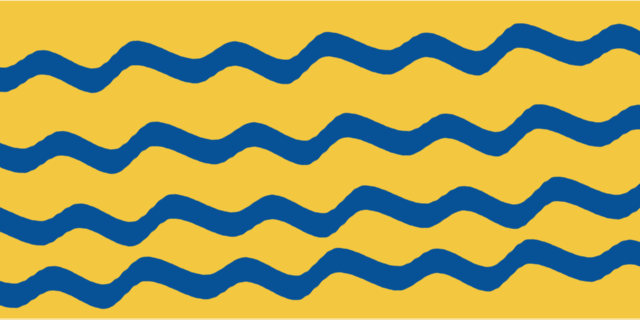
This pattern is drawn by a Shadertoy shader. Its source:

```glsl
// Four climbing wavy bands on a flat ground, with pale strips at top and bottom.
// Each band follows a two-hump profile built from chained smoothsteps that
// rises a little every repeat; layered sines roughen its edges slightly.

const vec3 GROUND = vec3(0.957, 0.781, 0.252);
const vec3 BAND   = vec3(0.028, 0.322, 0.590);
const vec3 STRIP  = vec3(0.980, 0.900, 0.670);

const float PERIOD = 0.6003;      // width of one two-hump repeat
const float CLIMB = 0.0273;       // rise per repeat
const float HALF_WIDTH = 0.0382;  // half the vertical band thickness

// Position of a tall crest on each band, in canvas heights.
const vec2 CRESTS[4] = vec2[4](
    vec2(0.4220, 0.8345), vec2(0.4820, 0.5815),
    vec2(0.5390, 0.3550), vec2(0.4555, 0.1597));

// Band height relative to a tall crest: fall, rise, fall, steep rise.
float waveHeight(float x) {
    float cycle = floor(x / PERIOD);
    float u = x - cycle * PERIOD;
    return cycle * CLIMB
        - 0.0566 * smoothstep(0.000, 0.190, u)
        + 0.0546 * smoothstep(0.190, 0.310, u)
        - 0.0573 * smoothstep(0.310, 0.471, u)
        + 0.0866 * smoothstep(0.471, PERIOD, u);
}

float waveSlope(float x) {
    const float STEP = 0.004;
    return (waveHeight(x + STEP) - waveHeight(x - STEP)) / (2.0 * STEP);
}

// Hand-cut roughness, strongest where the band is steep.
float edgeRipple(vec2 p, float slope) {
    float ripple = sin(p.x * 190.0 + p.y * 60.0)
                 + 0.6 * sin(p.x * 310.0 - p.y * 130.0);
    return ripple * (0.0003 + 0.0009 * smoothstep(0.2, 0.9, slope));
}

// Coverage of one band; p is measured from its crest.
float bandMask(vec2 p, float softness) {
    float slope = waveSlope(p.x);
    float offset = abs(p.y - waveHeight(p.x)) - HALF_WIDTH + edgeRipple(p, slope);
    float dist = offset / sqrt(1.0 + slope * slope);
    return 1.0 - smoothstep(-softness, softness, dist);
}

// Coverage of the strips along the bottom and top edges.
float stripMask(float y, float pixel) {
    float bottom = 1.0 - smoothstep(-0.5, 0.5, (y - 0.0050) / pixel);
    float top = smoothstep(-0.5, 0.5, (y - 0.9970) / pixel);
    return max(bottom, top);
}

void mainImage(out vec4 fragColor, in vec2 fragCoord) {
    vec2 p = fragCoord / iResolution.y;
    float pixel = 1.0 / iResolution.y;
    float softness = max(0.0032, 0.75 * pixel);

    float bands = 0.0;
    for (int i = 0; i < 4; i++) {
        bands = max(bands, bandMask(p - CRESTS[i], softness));
    }

    vec3 color = mix(GROUND, BAND, bands);
    color = mix(color, STRIP, stripMask(p.y, pixel));
    fragColor = vec4(color, 1.0);
}
```
